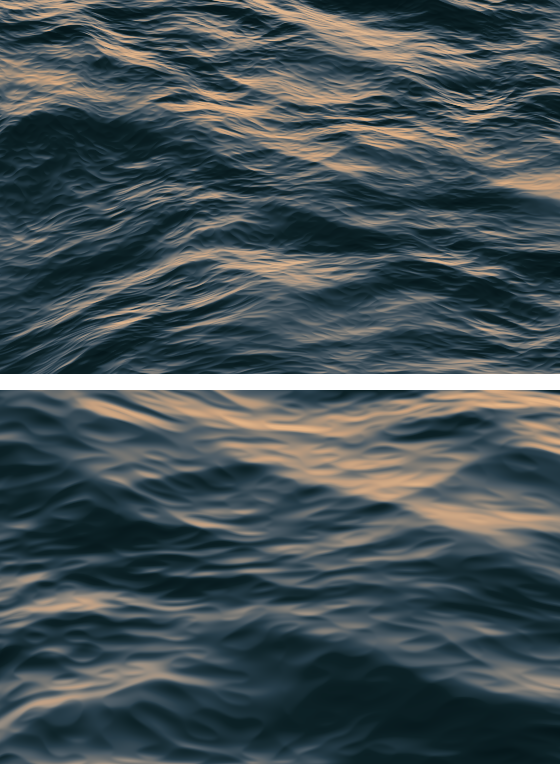
Top, the full canvas; bottom, a detail of the centre.
Give the GLSL for this texture, as a Shadertoy shader.

```glsl
// Dusk sea: dark teal swells with rippled crests catching warm, low light.

#define SWELL_FREQ 3.5    // crests per canvas height, first octave
#define FREQ_STEP 2.15    // frequency ratio between octaves
#define SWELL_SLOPE 0.94  // steepness of the largest waves
#define SLOPE_STEP 0.90   // steepness ratio between octaves
#define OCTAVES 5
#define RIDE 0.32         // how far ripples bend over the swells
#define WARP 0.05         // fluid distortion of the surface
#define CONTRAST 1.07
#define EXPOSURE -0.20
#define GLOW 0.80         // strength of the sunset band

const vec3 ABYSS = vec3(0.02, 0.085, 0.10);
const vec3 DEEP  = vec3(0.05, 0.13, 0.15);
const vec3 TEAL  = vec3(0.15, 0.24, 0.29);
const vec3 SLATE = vec3(0.30, 0.36, 0.40);
const vec3 HAZE  = vec3(0.46, 0.46, 0.45);
const vec3 SAND  = vec3(0.60, 0.55, 0.50);
const vec3 GOLD  = vec3(0.75, 0.62, 0.51);
const vec3 GLINT = vec3(0.88, 0.71, 0.55);

float hash(vec2 p) {
    return fract(sin(dot(p, vec2(127.1, 311.7))) * 43758.5453);
}

// Contribution of one lattice corner to the gradient noise
float corner(vec2 cell, vec2 offset) {
    float angle = 6.28318 * hash(cell);
    return dot(vec2(cos(angle), sin(angle)), offset);
}

float noise(vec2 p) {
    vec2 i = floor(p), f = p - i;
    vec2 u = f * f * f * (f * (f * 6.0 - 15.0) + 10.0);
    vec2 e = vec2(1.0, 0.0);
    return mix(mix(corner(i, f), corner(i + e.xy, f - e.xy), u.x),
               mix(corner(i + e.yx, f - e.yx), corner(i + e.xx, f - e.xx), u.x), u.y);
}

// Bends the wave fronts: rising to the middle near, falling to the right far off
vec2 seaPlane(vec2 p) {
    float x = p.x - 0.75;
    float nearBend = 0.09 * x - 0.14 * sqrt(x * x + 0.03);
    float farBend = -0.11 * x;
    float y = p.y - mix(nearBend, farBend, smoothstep(0.15, 0.85, p.y));
    vec2 q = vec2(x * (0.85 + 0.5 * p.y), y * (0.88 + 0.25 * p.y));
    vec2 drift = vec2(noise(q * vec2(3.0, 5.0) + 7.3), noise(q * vec2(3.0, 5.0) + 31.9));
    return q + WARP * drift;
}

// Sharp-crested waves, each octave riding on the larger ones
float height(vec2 p) {
    vec2 q = seaPlane(p);
    float chop = 0.9 + 0.9 * noise(q * vec2(1.7, 3.0) + 53.0);
    float h = 0.0, freq = SWELL_FREQ, slope = SWELL_SLOPE;
    for (int i = 0; i < OCTAVES; i++) {
        float k = float(i);
        float stretch = mix(0.48, 0.30, min(k / 3.0, 1.0));
        vec2 r = q - vec2(0.0, RIDE * h);
        r.y += 0.07 * sin(k * 2.4) * r.x;
        float n = noise(r * freq * vec2(stretch, 1.0) + k * vec2(17.7, 9.2) + 4.6);
        float crest = -sqrt(n * n + 0.002);
        h += mix(n, crest, 0.8) * slope / freq * (i == 0 ? 1.0 : chop);
        freq *= FREQ_STEP;
        slope *= SLOPE_STEP;
    }
    return h;
}

float ramp(float a, float b, float t) {
    return clamp((t - a) / (b - a), 0.0, 1.0);
}

// Colour of the reflected sky from dark faces to bright crests
vec3 seaColour(float t) {
    vec3 c = mix(ABYSS, DEEP, ramp(-2.2, -1.0, t));
    c = mix(c, TEAL, ramp(-1.0, -0.2, t));
    c = mix(c, SLATE, ramp(-0.2, 0.4, t));
    c = mix(c, HAZE, ramp(0.4, 0.9, t));
    c = mix(c, SAND, ramp(0.9, 1.4, t));
    c = mix(c, GOLD, ramp(1.4, 2.1, t));
    return mix(c, GLINT, ramp(2.1, 3.2, t));
}

void mainImage(out vec4 fragColor, in vec2 fragCoord) {
    vec2 p = fragCoord / iResolution.y;

    // Faces turned to the viewer are dark, backs reflect the sky
    vec2 e = vec2(0.0, 0.0015);
    float facing = (height(p - e) - height(p + e)) / (2.0 * e.y);

    // Sunset band across the upper half, with broad patches of sheen
    float band = (p.y - 0.83 + 0.21 * p.x) / 0.12;
    float glow = exp(-band * band);
    float sheen = 1.3 * noise(seaPlane(p) * vec2(1.3, 3.2) + 11.4);

    float tone = CONTRAST * (facing + sheen) + GLOW * glow + EXPOSURE;
    vec3 colour = seaColour(tone);

    // Light is warmer inside the band, cooler outside it
    float lit = smoothstep(0.5, 1.6, tone);
    colour += lit * mix(vec3(-0.015, 0.0, 0.01), vec3(0.025, 0.003, -0.02), glow);

    fragColor = vec4(colour, 1.0);
}
```
